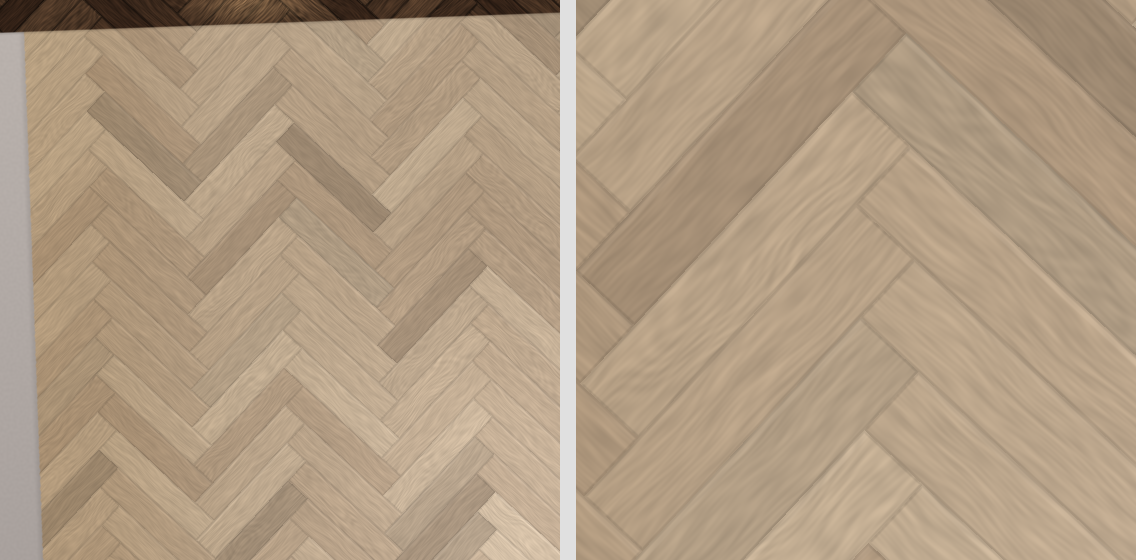
Left, the full canvas; right, a detail of the centre.
A Shadertoy shader for this texture:

```glsl
// Pale oak herringbone floor, slightly tilted, beside a grey wall strip and a dark herringbone border.

float hash(vec2 p) {
    vec3 h = fract(p.xyx * vec3(0.1031, 0.1030, 0.0973));
    h += dot(h, h.yzx + 33.33);
    return fract((h.x + h.y) * h.z);
}

vec2 gradient(vec2 cell) {
    float angle = 6.2832 * hash(cell);
    return vec2(cos(angle), sin(angle));
}

// Gradient noise, roughly -0.7 to 0.7
float noise(vec2 p) {
    vec2 i = floor(p), f = p - i;
    vec2 s = f * f * f * (f * (f * 6.0 - 15.0) + 10.0);
    vec2 e = vec2(1.0, 0.0);
    float low = mix(dot(gradient(i), f), dot(gradient(i + e.xy), f - e.xy), s.x);
    float high = mix(dot(gradient(i + e.yx), f - e.yx), dot(gradient(i + 1.0), f - 1.0), s.x);
    return mix(low, high, s.y);
}

// Finds the 5:1 plank under g: xy = position along and across it, zw = its id
vec4 herringbone(vec2 g) {
    vec2 cell = floor(g), f = g - cell;
    float k = mod(cell.x - cell.y, 10.0);
    if (k < 5.0) return vec4(k + f.x, f.y, cell.x - k, cell.y);
    return vec4(9.0 - k + f.y, f.x, cell.x + 57.0, cell.y - 9.0 + k);
}

// Signed wood figure: long fibres, fine pores and arched rings on some planks
float woodGrain(vec2 along, vec2 id) {
    vec2 seed = 40.0 * vec2(hash(id + 3.1), hash(id + 8.7));
    float warp = noise(along * vec2(0.6, 1.3) + seed);
    float fibres = noise(vec2(along.x * 0.5, along.y * 7.0 + warp * 2.0) + seed);
    float pores = noise(vec2(along.x * 2.2, along.y * 17.0 + warp * 3.0) + seed.yx);
    float rings = sin(42.0 * (along.y * 0.6 + warp * 0.8));
    float ringed = smoothstep(0.55, 0.9, hash(id + 15.3));
    return fibres * 0.55 + pores * 0.6 + rings * ringed * 0.14;
}

void mainImage(out vec4 fragColor, in vec2 fragCoord) {
    vec2 p = fragCoord / iResolution.y;
    float pixel = 1.0 / iResolution.y;

    // Floor axes, with the origin at its upper left corner
    vec2 d = p - vec2(0.043, 0.943);
    vec2 q = vec2(dot(d, vec2(0.9994, 0.036)), dot(d, vec2(-0.036, 0.9994)));

    // Planks laid along both diagonals
    vec2 m = (q + vec2(0.028, 0.011)) / 0.0672;
    vec4 plank = herringbone(vec2(m.x + m.y, m.y - m.x));
    vec2 id = plank.zw;
    float tone = hash(id);
    float grain = woodGrain(plank.xy, id);

    // Joints: a dark hairline with a lit bevel on one long side
    float joint = min(min(plank.x, 5.0 - plank.x), min(plank.y, 1.0 - plank.y));
    float blur = pixel / 0.0475;
    float seam = 1.0 - smoothstep(0.015, 0.03 + blur, joint);
    float bevel = 1.0 - smoothstep(0.03, 0.05 + blur, abs(1.0 - plank.y - 0.05));

    // Pale oak, with a few distinctly darker planks
    vec3 oak = mix(vec3(0.67, 0.58, 0.48), vec3(0.745, 0.663, 0.558), tone);
    oak *= 1.0 - 0.11 * smoothstep(0.8, 0.95, hash(id + 21.7));
    oak *= 1.0 + 0.13 * grain;
    oak *= 1.0 - 0.09 * seam;
    oak += 0.025 * bevel * (0.4 + hash(id + 5.5));

    // Cool light spreading from the lower right, warm shade at the left
    float glow = smoothstep(0.75, 0.0, length(p - vec2(1.0, 0.03)));
    oak *= mix(vec3(1.0), vec3(1.13, 1.15, 1.19), glow);
    oak *= mix(vec3(0.97, 0.95, 0.91), vec3(1.0), smoothstep(0.0, 0.4, q.x));
    oak *= 1.0 + 0.03 * noise(p * 3.0 + 7.0);

    // Dark border floor with one warm reflection
    vec3 walnut = mix(vec3(0.19, 0.125, 0.085), vec3(0.30, 0.215, 0.15), tone);
    walnut *= (1.0 + 0.55 * grain) * (1.0 - 0.4 * seam);
    vec2 spot = (p - vec2(0.45, 0.99)) / vec2(0.09, 0.03);
    walnut += vec3(0.25, 0.21, 0.15) * exp(-dot(spot, spot)) * (0.8 + 0.9 * grain);

    // Matte grey strip with a slightly frayed edge
    vec3 wall = mix(vec3(0.66, 0.63, 0.615), vec3(0.73, 0.70, 0.68), p.y);
    wall *= 1.0 + 0.02 * noise(p * 170.0);
    wall *= 1.0 - 0.08 * smoothstep(-0.012, 0.0, q.x);
    float edge = q.x + 0.002 * noise(vec2(q.y * 150.0, 2.0));

    vec3 color = mix(wall, oak, smoothstep(-pixel, pixel, edge));
    color *= 1.0 - 0.12 * smoothstep(-0.006, 0.0, q.y);
    color = mix(color, walnut, smoothstep(-pixel, pixel, q.y));
    fragColor = vec4(clamp(color, 0.0, 1.0), 1.0);
}
```
